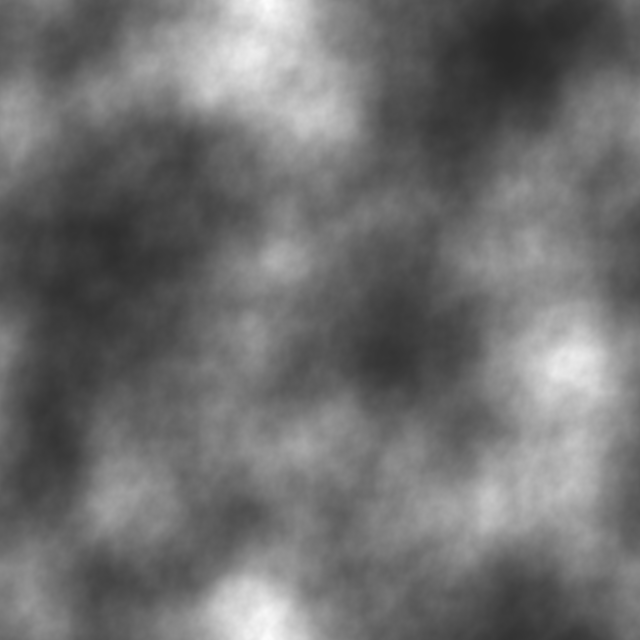
A three.js fragment shader for this texture:

```glsl
// Seamless grey cloud texture made of wrapping fractal gradient noise.
varying vec2 vUv;

float hash(vec2 p, float seed) {
  vec3 q = fract(vec3(p.xyx + seed * 7.31) * vec3(0.1031, 0.1030, 0.0973));
  q += dot(q, q.yzx + 33.33);
  return fract((q.x + q.y) * q.z);
}

// Random slope at a lattice point, leaning so that clouds stretch steeply up to the right.
vec2 slope(vec2 cell, float period, float seed) {
  float angle = 6.28319 * hash(mod(cell, period), seed);
  vec2 direction = vec2(cos(angle), sin(angle));
  return direction * vec2(1.08, 0.92) - 0.2 * direction.yx;
}

// Gradient noise that repeats after a whole number of cells.
float gradientNoise(vec2 uv, float period, float seed) {
  vec2 p = uv * period;
  vec2 cell = floor(p);
  vec2 f = p - cell;
  vec2 fade = f * f * f * (f * (f * 6.0 - 15.0) + 10.0);
  vec2 right = vec2(1.0, 0.0);
  vec2 up = vec2(0.0, 1.0);
  float a = dot(slope(cell, period, seed), f);
  float b = dot(slope(cell + right, period, seed), f - right);
  float c = dot(slope(cell + up, period, seed), f - up);
  float d = dot(slope(cell + 1.0, period, seed), f - 1.0);
  return mix(mix(a, b, fade.x), mix(c, d, fade.x), fade.y);
}

// Broad swells and main billows first, then finer octaves of halving strength.
float clouds(vec2 uv) {
  float sum = 0.0;
  for (int swell = 2; swell <= 4; swell++) {
    sum += 0.82 * gradientNoise(uv, float(swell), 5.0 + float(swell) * 9.0);
  }
  float period = 8.0;
  float strength = 0.37;
  for (int octave = 0; octave < 5; octave++) {
    sum += strength * gradientNoise(uv, period, 16.0 + float(octave) * 5.0);
    period *= 2.0;
    strength *= 0.5;
  }
  return sum;
}

void main() {
  float density = clouds(vUv);
  // The squared term deepens the shadows less than it lifts the highlights.
  float grey = 0.415 + 0.48 * density + 0.22 * density * density;
  gl_FragColor = vec4(vec3(clamp(grey, 0.0, 1.0)), 1.0);
}
```
